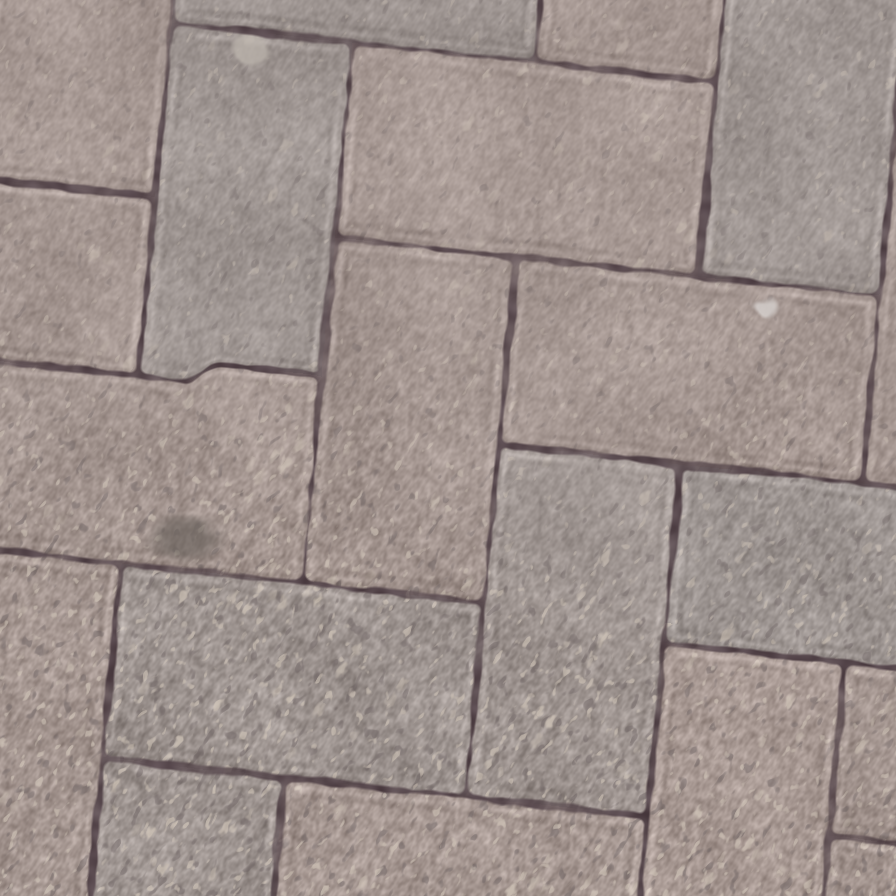
Reproduce this texture procedurally as a WebGL 1 fragment shader.

```glsl
precision highp float;
uniform vec2 u_resolution;

const vec3 PINK_CLAY = vec3(0.655, 0.585, 0.558);
const vec3 GREY_CLAY = vec3(0.606, 0.574, 0.560);
const vec3 JOINT = vec3(0.335, 0.275, 0.295);
const vec3 PALE_STONE = vec3(0.82, 0.775, 0.725);
const vec3 DARK_STONE = vec3(0.43, 0.39, 0.39);

float hash(vec2 p) {
  return fract(sin(dot(p, vec2(127.1, 311.7))) * 43758.55);
}

vec2 gradient(vec2 p) {
  float a = 6.2832 * hash(p);
  return vec2(cos(a), sin(a));
}

float gradientNoise(vec2 p) {
  vec2 i = floor(p), f = fract(p);
  vec2 w = f * f * f * (f * (f * 6.0 - 15.0) + 10.0);
  vec2 e = vec2(0.0, 1.0);
  float low = mix(dot(gradient(i), f), dot(gradient(i + e.yx), f - e.yx), w.x);
  float high = mix(dot(gradient(i + e), f - e), dot(gradient(i + 1.0), f - 1.0), w.x);
  return mix(low, high, w.y);
}

float blob(vec2 p, vec2 center, vec2 radius, float soft) {
  return 1.0 - smoothstep(1.0 - soft, 1.0 + soft, length((p - center) / radius));
}

// One ragged stone at most per grid cell, jittered in place, size and strength
float stones(vec2 p, float density) {
  vec2 i = floor(p);
  vec2 center = 0.38 + 0.24 * vec2(hash(i + 3.1), hash(i + 7.7));
  float size = mix(0.14, 0.32, hash(i + 12.3));
  vec2 wobble = 0.3 * vec2(gradientNoise(p * 2.7), gradientNoise(p * 2.7 + 40.0));
  float present = step(hash(i + 21.9), density);
  return present * mix(0.35, 1.0, hash(i + 5.3))
    * blob(fract(p) + wobble, center, vec2(size * 0.85, size), 0.5);
}

// Irregular chips where noise rises above a threshold
float chips(vec2 p, float threshold) {
  return smoothstep(threshold, threshold + 0.25, gradientNoise(p) + 0.3 * gradientNoise(p * 2.1 + 17.0));
}

// Canvas to paving units: x along the rows, y down, slightly sheared
vec2 pavingCoords(vec2 p) {
  vec2 o = vec2(p.x - 0.1914, 0.974 - p.y);
  vec2 q = vec2(dot(o, vec2(4.884, 0.457)), dot(o, vec2(-0.518, 4.828)));
  float side = smoothstep(-1.0, 0.0, q.x - q.y) * 2.0 - 1.0;
  float settle = 0.08 * side * sin(0.7854 * q.y);
  float dip = exp(-9.0 * (q.y - 1.9) * (q.y - 1.9));
  float slip = 0.12 * dip * smoothstep(0.25, 0.45, q.x) * step(q.x, 1.0);
  return q + vec2(0.0, slip - settle);
}

// Herringbone of 2:1 bricks: xy = first cell of the brick, zw = its size
vec4 herringbone(vec2 q) {
  vec2 c = floor(q);
  float d = mod(c.x - c.y + 0.5, 4.0);
  if (d < 1.0) return vec4(c, 1.0, 2.0);
  if (d < 2.0) return vec4(c, 2.0, 1.0);
  if (d < 3.0) return vec4(c - vec2(1.0, 0.0), 2.0, 1.0);
  return vec4(c - vec2(0.0, 1.0), 1.0, 2.0);
}

// Distance inward from the edge of a rounded box
float insetDistance(vec2 p, vec2 halfSize, float corner) {
  vec2 d = abs(p) - halfSize + corner;
  return corner - length(max(d, 0.0)) - min(max(d.x, d.y), 0.0);
}

vec3 brickColor(vec2 p, vec2 id) {
  float batch = 0.6 * blob(id, vec2(3.0), vec2(0.5), 0.3) - 0.5 * blob(id, vec2(2.5, 2.0), vec2(0.8), 0.2);
  float pinkness = 0.48 - 0.36 * cos(2.0944 * id.x) + batch;
  vec3 color = mix(GREY_CLAY, PINK_CLAY, clamp(pinkness, 0.0, 1.0));
  color += 0.02 * (hash(id + 31.0) - 0.5) + 0.06 * gradientNoise(p * 9.0);

  // Coarse, worn surface toward the lower left, smoother at the upper right
  float wear = smoothstep(0.95, 0.25, p.y + 0.25 * p.x + 0.3 * gradientNoise(p * 4.0));
  vec2 g = vec2(dot(p, vec2(0.84, -0.54)), 0.6 * dot(p, vec2(0.54, 0.84)));
  float grain = 0.5 * gradientNoise(g * 75.0) + 0.6 * gradientNoise(g * 145.0 + 9.0)
    + 0.5 * gradientNoise(g * 260.0 + 30.0);
  color += grain * mix(0.10, 0.17, wear);
  color += 0.018 * (1.0 - wear) * vec3(0.9, 1.0, 1.1);

  float pale = max(stones(g * 62.0, 0.10 + 0.10 * wear),
                   0.8 * chips(g * 110.0 + 50.0, mix(0.36, 0.26, wear)));
  float dark = chips(g * 95.0 + 80.0, mix(0.32, 0.22, wear));
  color = mix(color, DARK_STONE, dark * mix(0.3, 0.5, wear));
  return mix(color, PALE_STONE, pale * mix(0.45, 0.8, wear));
}

void main() {
  vec2 p = gl_FragCoord.xy / u_resolution;
  vec2 q = pavingCoords(p);
  q += 0.012 * vec2(gradientNoise(p * 24.0), gradientNoise(p * 24.0 + 60.0));
  vec4 brick = herringbone(q);
  vec2 fromCenter = q - brick.xy - 0.5 * brick.zw;
  float inset = insetDistance(fromCenter, 0.5 * brick.zw, 0.05);
  vec3 color = brickColor(p, brick.xy);

  // Rounded rim: pale arris, faint inner crease, shaded lower side
  float lower = 0.5 * brick.w - fromCenter.y;
  float chipped = 1.0 + 1.6 * gradientNoise(p * 22.0 + 3.0);
  color -= 0.05 * chipped * (1.0 - smoothstep(0.03, 0.10, lower));
  color += 0.05 * chipped * exp(-pow((inset - 0.045) / 0.014, 2.0));
  color -= 0.025 * chipped * exp(-pow((inset - 0.080) / 0.014, 2.0));

  // Stains and pale flakes
  vec2 ragged = p + 0.008 * gradientNoise(p * 50.0);
  color = mix(color, vec3(0.74, 0.71, 0.68), 0.75 * blob(ragged, vec2(0.281, 0.946), vec2(0.020), 0.25));
  color = mix(color, vec3(0.41, 0.38, 0.36), 0.65 * blob(ragged, vec2(0.207, 0.400), vec2(0.036, 0.024), 0.45));
  color = mix(color, vec3(0.84, 0.82, 0.81), 0.8 * blob(ragged, vec2(0.854, 0.656), vec2(0.013, 0.009), 0.4));

  // Sand joint, narrowing and fading along its length
  float pixel = 2.5 / min(u_resolution.x, u_resolution.y);
  float gap = 0.016 + 0.018 * gradientNoise(p * 7.0 + 5.0) + 0.012 * gradientNoise(p * 45.0);
  float joint = 1.0 - smoothstep(gap - 0.006 - pixel, gap + 0.006 + pixel, inset);
  vec3 sand = JOINT + 0.12 * gradientNoise(p * 60.0);
  float filled = clamp(0.88 + 0.5 * gradientNoise(p * 9.0) + 0.4 * gradientNoise(p * 38.0), 0.0, 1.0);
  color = mix(color, sand, joint * filled);
  gl_FragColor = vec4(clamp(color, 0.0, 1.0), 1.0);
}
```
